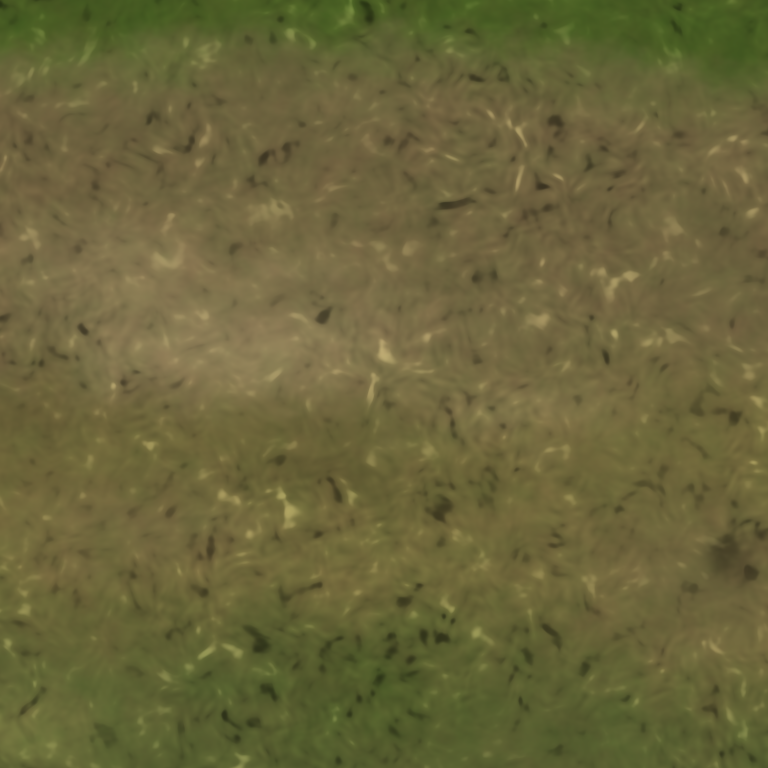
This texture is drawn by a WebGL 1 fragment shader. Its source:

```glsl
precision highp float;
// Draws a worn strip of dry, trampled grass between green margins, softly focused.

uniform vec2 u_resolution;

const vec3 LUSH_GREEN = vec3(0.28, 0.355, 0.135);
const vec3 MOSS_GREEN = vec3(0.335, 0.365, 0.185);
const vec3 DRY_OLIVE = vec3(0.435, 0.405, 0.225);
const vec3 DRY_BROWN = vec3(0.430, 0.385, 0.245);
const vec3 PALE_STRAW = vec3(0.580, 0.515, 0.360);
const vec3 LIME_STRAW = vec3(0.48, 0.48, 0.26);

float hash(vec2 p) {
  vec3 q = fract(vec3(p.xyx) * 0.1031);
  q += dot(q, q.yzx + 33.33);
  return fract((q.x + q.y) * q.z);
}

// Smooth value noise in 0..1.
float noise(vec2 p) {
  vec2 cell = floor(p);
  vec2 f = fract(p);
  f = f * f * (3.0 - 2.0 * f);
  float low = mix(hash(cell), hash(cell + vec2(1.0, 0.0)), f.x);
  float high = mix(hash(cell + vec2(0.0, 1.0)), hash(cell + 1.0), f.x);
  return mix(low, high, f.y);
}

// Fractal noise centred on zero, about -0.5..0.5.
float fbm(vec2 p) {
  float sum = 0.0;
  float weight = 0.5;
  for (int i = 0; i < 4; i++) {
    sum += weight * (noise(p) - 0.5);
    p = mat2(0.8, 0.6, -0.6, 0.8) * p * 2.03 + 17.3;
    weight *= 0.55;
  }
  return sum;
}

// Soft elliptical spot, 1 at its centre.
float spot(vec2 p, vec2 center, vec2 radius) {
  vec2 d = (p - center) / radius;
  return exp(-dot(d, d));
}

// Zero-centred noise drawn out along an angle, like matted blades.
float fibers(vec2 p, float angle, vec2 frequency, float seed) {
  float c = cos(angle);
  float s = sin(angle);
  vec2 q = vec2(c * p.x + s * p.y, c * p.y - s * p.x);
  return noise(q * frequency + seed) - 0.5;
}

// Matted blades whose dominant direction changes from place to place.
float mattedGrass(vec2 p, vec2 frequency, float seed) {
  float sum = 0.0;
  float total = 0.0;
  for (int i = 0; i < 4; i++) {
    float k = float(i);
    float share = pow(noise(p * 22.0 + seed + 37.0 * k), 3.0) + 0.01;
    sum += share * fibers(p, 0.3 + 0.785 * k, frequency, seed + 13.0 * k);
    total += share;
  }
  return sum / total;
}

// Broad zones of soil, straw and living grass.
vec3 groundColor(vec2 uv) {
  float drift = fbm(uv * vec2(4.0, 6.0) + 3.0);
  float ragged = fbm(uv * vec2(14.0, 20.0) + 41.0);
  vec2 p = uv + vec2(0.08, 0.05) * drift + vec2(0.10, 0.07) * ragged;

  vec3 color = mix(DRY_OLIVE, DRY_BROWN, smoothstep(0.40, 0.60, p.y));
  color = mix(color, DRY_BROWN, 0.7 * spot(p, vec2(0.92, 0.24), vec2(0.20, 0.12)));
  color = mix(color, DRY_BROWN * 1.08, 0.6 * spot(p, vec2(0.18, 0.31), vec2(0.16, 0.06)));
  color = mix(color, PALE_STRAW, 0.80 * spot(p, vec2(0.32, 0.56), vec2(0.23, 0.085)));
  color = mix(color, PALE_STRAW, 0.45 * spot(p, vec2(0.15, 0.66), vec2(0.18, 0.07)));
  color = mix(color, PALE_STRAW, 0.40 * spot(p, vec2(0.66, 0.46), vec2(0.14, 0.05)));
  color = mix(color, DRY_OLIVE * 0.85, 0.75 * spot(p, vec2(0.07, 0.47), vec2(0.11, 0.045)));
  color = mix(color, DRY_OLIVE * 0.85, 0.60 * spot(p, vec2(0.45, 0.40), vec2(0.18, 0.06)));

  float lowerEdge = 0.19 - 0.10 * smoothstep(0.5, 1.0, uv.x);
  color = mix(color, MOSS_GREEN, 0.9 * (1.0 - smoothstep(lowerEdge - 0.09, lowerEdge + 0.08, p.y)));
  color = mix(color, LUSH_GREEN, 0.40 * spot(p, vec2(0.50, 0.11), vec2(0.15, 0.09)));
  color = mix(color, LIME_STRAW, 0.75 * spot(p, vec2(0.02, 0.06), vec2(0.13, 0.055)));

  float upperEdge = 0.955 - 0.045 * smoothstep(0.45, 1.0, uv.x);
  color = mix(color, MOSS_GREEN * 1.08, 0.75 * smoothstep(upperEdge - 0.10, upperEdge, p.y));
  return mix(color, LUSH_GREEN, smoothstep(upperEdge - 0.03, upperEdge + 0.04, p.y));
}

void main() {
  vec2 uv = gl_FragCoord.xy / u_resolution;
  vec3 color = groundColor(uv);

  // Blurred clumps, then matted blades at two scales.
  vec2 bent = uv + 0.012 * vec2(noise(uv * 32.0), noise(uv * 32.0 + 19.0));
  float clumps = fbm(uv * vec2(16.0, 24.0) + 9.0);
  float coarse = mattedGrass(bent, vec2(32.0, 75.0), 27.0);
  float fine = mattedGrass(bent, vec2(62.0, 135.0), 91.0);
  float patchy = mix(0.65, 1.35, smoothstep(0.25, 0.75, noise(uv * 9.0 + 5.0)));
  color *= 1.0 + 0.22 * clumps + patchy * (0.22 * coarse + 0.22 * fine);
  color += vec3(0.04, -0.01, 0.015) * fbm(uv * 28.0 + 63.0);

  // Sparse shadowed gaps and bright straw where the grain peaks.
  float relief = coarse + 0.7 * fine + 0.5 * clumps;
  color *= 1.0 - 0.24 * patchy * smoothstep(0.22, 0.55, -relief);
  color += vec3(0.12, 0.11, 0.08) * patchy * smoothstep(0.22, 0.55, relief);

  // Dark tuft near the right border.
  float tuft = spot(uv + 0.04 * vec2(coarse, fine), vec2(0.95, 0.28), vec2(0.022, 0.028));
  color *= 1.0 - 0.40 * tuft;

  gl_FragColor = vec4(clamp(color, 0.0, 1.0), 1.0);
}
```
